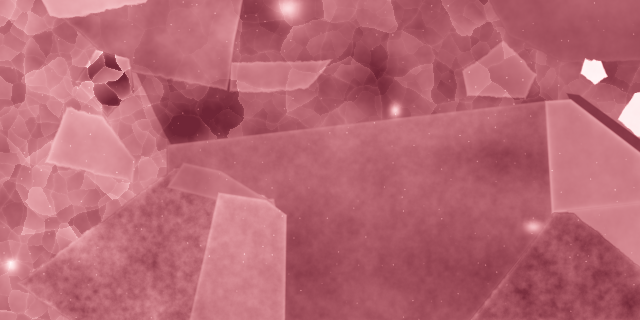
A Shadertoy shader for this texture:

```glsl
// Rose quartz cluster: a broad smooth crystal among rough, glinting facets.

float tone; // brightness built up layer by layer

float hash(vec2 p) {
  vec3 q = fract(p.xyx * vec3(0.1031, 0.103, 0.0973));
  q += dot(q, q.yzx + 33.3);
  return fract((q.x + q.y) * q.z);
}

float noise(vec2 p) {
  vec2 i = floor(p), f = fract(p);
  f = f * f * (3.0 - 2.0 * f);
  return mix(mix(hash(i), hash(i + vec2(1, 0)), f.x),
             mix(hash(i + vec2(0, 1)), hash(i + 1.0), f.x), f.y);
}

float fbm(vec2 p) {
  float sum = 0.0, amp = 0.5;
  for (int i = 0; i < 5; i++) {
    sum += amp * noise(p);
    p = mat2(1.6, 1.2, -1.2, 1.6) * p + 7.3;
    amp *= 0.5;
  }
  return sum;
}

// Broken planes: every cell has its own tone, tilt and bright border
float shards(vec2 p) {
  p += 0.7 * vec2(fbm(p * 0.8), fbm(p * 0.8 + 19.0));
  vec2 cell = floor(p), nearId = cell, nearOff = vec2(0);
  float d1 = 9.0, d2 = 9.0;
  for (int k = 0; k < 9; k++) {
    vec2 id = cell + vec2(k % 3, k / 3) - 1.0;
    vec2 off = id + vec2(hash(id), hash(id + 41.0)) - p;
    float d = length(off);
    if (d < d1) { d2 = d1; d1 = d; nearId = id; nearOff = off; }
    else d2 = min(d2, d);
  }
  float tilt = dot(nearOff, vec2(hash(nearId + 5.0), hash(nearId + 9.0)) - 0.5);
  return hash(nearId + 3.0) - 0.5 + tilt + 0.35 * exp(-14.0 * (d2 - d1));
}

float spot(vec2 p, float x, float y, float rx, float ry) {
  vec2 q = (p - vec2(x, y)) / vec2(rx, ry);
  return exp(-dot(q, q));
}

// Convex face with five clockwise corners and a lit rim
void facet(vec2 p, vec4 ab, vec4 cd, vec2 e, float shade, float rim) {
  vec2 corner[5] = vec2[5](ab.xy, ab.zw, cd.xy, cd.zw, e);
  float dist = -9.0;
  for (int i = 0; i < 5; i++) {
    vec2 side = normalize(corner[(i + 1) % 5] - corner[i]), rel = p - corner[i];
    dist = max(dist, side.y * rel.x - side.x * rel.y);
  }
  float soft = max(0.012, 3.84 / iResolution.y);
  shade += rim * exp(-abs(dist + 0.02) * 35.0);
  tone = mix(tone, shade, smoothstep(soft, -soft, dist));
}

void mainImage(out vec4 fragColor, in vec2 fragCoord) {
  // Canvas is 7.68 by 3.84 units, y pointing down
  vec2 p = vec2(fragCoord.x, iResolution.y - fragCoord.y) * 3.84 / iResolution.y;
  float cloud = fbm(p * 2.2) - 0.5, grain = fbm(p * 14.0) - 0.5;
  float rough = shards(p * 2.3), fine = shards(p * 4.7 + 8.0);
  vec2 w = p + 0.05 * vec2(cloud, grain);

  // Blurred back wall
  tone = 0.34 + 0.13 * rough + 0.25 * cloud + 0.05 * fine;
  tone -= 0.12 * spot(p, 4.4, 1.05, 0.5, 0.28);
  facet(w, vec4(5.8, -0.1, 7.8, -0.1), vec4(7.8, 0.72, 6.75, 0.75), vec2(6.1, 0.42), 0.34 + 0.12 * cloud, 0.03);
  facet(w, vec4(2.75, 0.75, 4, 0.72), vec4(3.7, 1.05, 3.3, 1.1), vec2(2.75, 1.1), 0.45 + 0.12 * rough + 0.2 * cloud, 0.08);
  facet(w, vec4(5.55, 0.85, 6.05, 0.5), vec4(6.45, 0.9, 6.3, 1.18), vec2(5.6, 1.15), 0.47 + 0.12 * rough, 0.06);

  // Rough cluster on the left
  facet(w, vec4(-0.2, -0.2, 1.1, -0.2), vec4(2.1, 1.85, 2, 4), vec2(-0.2, 4),
    0.48 + 0.16 * rough + 0.11 * fine + 0.2 * cloud, 0.0);
  facet(w, vec4(0.7, 0.2, 1.9, -0.1), vec4(2.92, -0.1, 2.72, 1.08), vec2(1.5, 0.85),
    0.4 + 0.3 * cloud + 0.05 * rough + 0.12 * spot(p, 2.75, 0.2, 0.25, 0.4), 0.1);
  facet(w, vec4(0.45, -0.1, 1.85, -0.1), vec4(1.75, 0.02, 0.85, 0.22), vec2(0.6, 0.2), 0.65 + 0.15 * cloud, 0.05);
  facet(w, vec4(0.9, 1, 1.15, 0.6), vec4(1.55, 0.7, 1.6, 1.1), vec2(1.3, 1.4), 0.36 + 0.4 * fine, 0.13);
  facet(w, vec4(0.8, 1.28, 1.25, 1.4), vec4(1.62, 1.92, 1.6, 2.2), vec2(0.55, 1.95),
    0.6 + 0.2 * cloud - 0.1 * smoothstep(1.2, 1.7, p.x), 0.1);
  tone -= 0.18 * spot(p, 2.25, 1.5, 0.38, 0.22);

  // Broad central crystal, darkening to the lower right
  float face = 0.4 - 0.035 * smoothstep(1.7, 3.0, p.y) + 0.14 * cloud + 0.05 * grain;
  face += 0.06 * spot(p, 4.7, 1.6, 0.8, 0.25) - 0.08 * spot(p, 3.6, 3.5, 0.4, 0.8);
  face -= 0.12 * (spot(p, 6.4, 1.95, 0.8, 0.35) + spot(p, 5.7, 3.4, 1.1, 0.7));
  facet(p, vec4(2, 1.74, 6.56, 1.21), vec4(6.64, 2.6, 5.6, 3.9), vec2(2, 3.9), face, 0.05);

  // Right-hand crystal end and its lower neighbours
  facet(p, vec4(6.8, 1.12, 6.95, 1.14), vec4(7.75, 1.72, 7.75, 1.9), vec2(6.85, 1.22), 0.22, 0.0);
  facet(p, vec4(6.54, 1.21, 6.85, 1.19), vec4(7.75, 1.88, 7.75, 2.45), vec2(6.62, 2.56), 0.5 + 0.12 * cloud, 0.1);
  facet(p, vec4(6.8, 2.52, 7.75, 2.42), vec4(7.75, 3.3, 7.3, 3), vec2(6.9, 2.65), 0.51 + 0.1 * cloud, 0.05);
  facet(w, vec4(5.62, 3.9, 6.66, 2.55), vec4(6.88, 2.56, 7.75, 3.25), vec2(7.75, 3.9),
    0.32 + 0.32 * cloud + 0.15 * grain, 0.07);

  // Front crystal: long body, roof and pale face
  facet(w, vec4(0.2, 3.4, 2.1, 2), vec4(3.3, 2.4, 3.4, 3.9), vec2(0.9, 3.9),
    0.41 + 0.3 * cloud + 0.2 * grain + 0.13 * spot(p, 1.0, 3.0, 0.7, 0.3), 0.1);
  facet(p, vec4(2, 2.25, 2.2, 1.95), vec4(2.65, 2.05, 3.25, 2.42), vec2(2.6, 2.4), 0.43 + 0.2 * cloud, 0.06);
  facet(p, vec4(2.62, 2.31, 3.2, 2.4), vec4(3.44, 2.58, 3.42, 3.9), vec2(2.26, 3.9),
    0.54 + 0.15 * cloud + 0.08 * grain - 0.07 * smoothstep(2.6, 3.8, p.y), 0.08);

  // Scattered dust
  vec2 id = floor(p * 9.0), jitter = 0.2 + 0.6 * vec2(hash(id + 2.0), hash(id + 6.0));
  float speck = smoothstep(0.13, 0.03, length(fract(p * 9.0) - jitter));
  tone += 0.2 * speck * step(0.86, hash(id + 77.0)) * hash(id + 31.0);

  // Bright glints
  facet(w, vec4(7.62, 1.12, 7.75, 1.08), vec4(7.75, 1.68, 7.62, 1.6), vec2(7.43, 1.42), 0.93, 0.0);
  facet(w, vec4(7.02, 0.7, 7.2, 0.74), vec4(7.28, 0.92, 7.14, 1.02), vec2(6.97, 0.88), 0.95, 0.0);
  tone += 0.5 * (spot(w, 3.45, 0.1, 0.16, 0.14) + spot(w, 4.74, 1.32, 0.07, 0.08));
  tone += 0.4 * (spot(w, 0.13, 3.18, 0.09, 0.08) + spot(w, 6.4, 2.72, 0.1, 0.07));

  // Rose ramp from deep wine to near white
  tone = clamp(tone + 0.03 * grain, 0.15, 0.96);
  float dim = 1.0 - tone;
  fragColor = vec4(1.0 - 0.77 * dim * dim, tone, tone + 0.075 * dim, 1);
}
```
